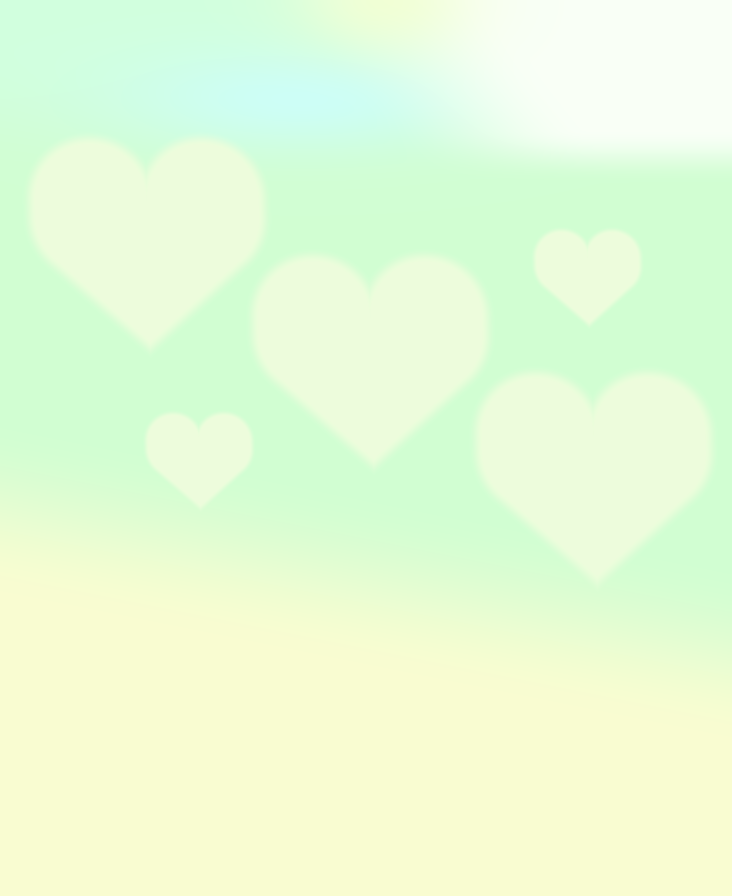
A WebGL 1 fragment shader for this background:

```glsl
precision highp float;
// Soft pastel sky: mint fading to cream, a white cloud, a cyan glow and five pale hearts.

uniform vec2 u_resolution;

#define MINT vec3(0.82, 0.995, 0.825)
#define MINT_TOP vec3(0.82, 1.0, 0.87)
#define CREAM vec3(0.975, 0.99, 0.82)
#define CYAN vec3(0.80, 0.995, 0.98)
#define LEMON vec3(0.95, 1.0, 0.82)
#define CLOUD vec3(0.975, 1.0, 0.965)
#define HEART vec3(0.93, 0.99, 0.862)
#define BIG_SIZE 0.1315
#define SMALL_SIZE 0.0595
#define HEART_BLUR 0.065
#define HEART_LEAN 0.025

// Gaussian spot with separate radii
float glow(vec2 p, vec2 center, vec2 radii) {
  vec2 d = (p - center) / radii;
  return exp(-dot(d, d));
}

// Signed distance to a heart of half width 1 with its tip at the origin
float heartDistance(vec2 p) {
  p.x = abs(p.x + HEART_LEAN * p.y);
  // Rounded lobe: a short upright capsule
  vec2 lobe = vec2(p.x - 0.475, p.y - clamp(p.y, 1.12, 1.27));
  float lobeDistance = length(lobe) - 0.525;
  // Straight flank, capped where it meets the lobe
  float flank = dot(p, vec2(0.663, -0.749));
  float cap = dot(p, vec2(0.59, 0.807)) - 1.07;
  return min(lobeDistance, max(flank, cap));
}

// Soft coverage of a heart
float heartMask(vec2 p, vec2 tip, float size) {
  float d = heartDistance((p - tip) / size);
  return 1.0 - smoothstep(-HEART_BLUR, HEART_BLUR, d);
}

// Mint above a slanted, blurred border, cream below
vec3 background(vec2 p) {
  float aboveBorder = p.y - (0.434 - 0.2 * p.x);
  vec3 color = mix(CREAM, MINT, smoothstep(-0.10, 0.10, aboveBorder));
  return mix(color, MINT_TOP, smoothstep(0.80, 0.95, p.y));
}

// Cyan streak, then the cloud with its lemon upper left edge
vec3 addSkyLights(vec3 color, vec2 p) {
  color = mix(color, CYAN, 0.9 * glow(p, vec2(0.34, 0.89), vec2(0.20, 0.055)));
  float slant = p.x - 0.8 * (1.0 - p.y);
  float cloud = smoothstep(0.30, 0.54, slant) * smoothstep(0.795, 0.855, p.y);
  float lemon = glow(p, vec2(0.43, 1.0), vec2(0.10, 0.06));
  color = mix(color, CLOUD, cloud);
  return mix(color, LEMON, 0.85 * lemon);
}

void main() {
  vec2 p = gl_FragCoord.xy / u_resolution.y;
  vec3 color = addSkyLights(background(p), p);

  // Three large hearts stepping down to the right
  float hearts = 0.0;
  for (int i = 0; i < 3; i++) {
    vec2 tip = vec2(0.168, 0.610) + float(i) * vec2(0.2493, -0.1309);
    hearts = max(hearts, heartMask(p, tip, BIG_SIZE));
  }
  // Two small hearts on the opposite diagonal
  for (int i = 0; i < 2; i++) {
    vec2 tip = vec2(0.6576, 0.6367) + float(i) * vec2(-0.4336, -0.2044);
    hearts = max(hearts, heartMask(p, tip, SMALL_SIZE));
  }
  color = mix(color, HEART, hearts);

  gl_FragColor = vec4(color, 1.0);
}
```
